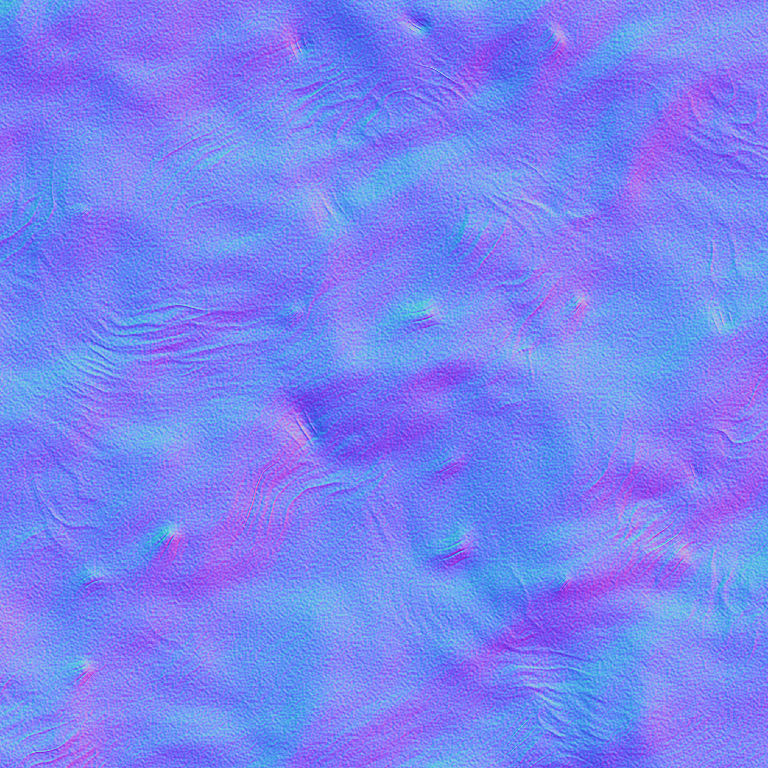
Reproduce this texture map procedurally as a WebGL 1 fragment shader.

```glsl
precision highp float;
// Tangent-space normal map of creased, grainy hide with soft lumps and pinched folds.

uniform vec2 u_resolution;

#define LUMP_HEIGHT 0.042
#define CREASE_HEIGHT 0.0014
#define LINE_HEIGHT 0.0013
#define STRIA_HEIGHT 0.0008
#define GRAIN_HEIGHT 0.00105
#define GRAIN_FREQ 275.0
#define PINCH_HEIGHT 0.0135
#define PINCH_CELLS 6.0
#define PINCH_SHARE 0.55
#define FLOW_BEND 0.17
#define TILT vec2(-0.06, 0.04)
#define BLUE_LOSS 0.02

vec2 hash2(vec2 p) {
  vec3 a = fract(p.xyx * vec3(0.1031, 0.1030, 0.0973));
  a += dot(a, a.yzx + 33.33);
  return fract((a.xx + a.yz) * a.zy);
}

float cornerSlope(vec2 cell, vec2 f, vec2 corner) {
  return dot(hash2(cell + corner) * 2.0 - 1.0, f - corner);
}

// Gradient noise, about -0.6 to 0.6
float noise(vec2 p) {
  vec2 i = floor(p), f = p - i;
  vec2 u = f * f * f * (f * (f * 6.0 - 15.0) + 10.0);
  float low = mix(cornerSlope(i, f, vec2(0, 0)), cornerSlope(i, f, vec2(1, 0)), u.x);
  float high = mix(cornerSlope(i, f, vec2(0, 1)), cornerSlope(i, f, vec2(1, 1)), u.x);
  return mix(low, high, u.y);
}

// Rotates p into a frame whose x axis points along the angle
vec2 alignTo(vec2 p, float angle) {
  float c = cos(angle), s = sin(angle);
  return vec2(c * p.x + s * p.y, c * p.y - s * p.x);
}

// Broad swellings, wider than tall and leaning up to the right
float lumps(vec2 p) {
  vec2 q = alignTo(p, 0.45) + 11.0;
  q += 0.08 * vec2(noise(p * 4.0 + 23.0), noise(p * 4.0 + 65.0));
  return noise(q * vec2(3.6, 5.2)) + 0.42 * noise(q * vec2(7.5, 9.5) + 5.0)
       + 0.15 * noise(q * vec2(15.0, 21.0) + 9.0);
}

// Short creases, sparse thin lines and fine striations running along q.x
float wrinkleSet(vec2 q, float lineMask, float striaMask) {
  float n = noise(q * vec2(9.0, 34.0));
  float line = exp(-n * n / 0.006) * lineMask;
  float crease = noise(q * vec2(24.0, 64.0) + 3.0);
  float stria = noise(q * vec2(14.0, 125.0) + 19.0);
  return LINE_HEIGHT * line + CREASE_HEIGHT * crease * (0.55 + lineMask)
       + STRIA_HEIGHT * stria * striaMask;
}

// Rising wrinkles nearly everywhere, falling ones in patches
float wrinkles(vec2 p) {
  vec2 bend = vec2(noise(p * 3.5 + 31.0), noise(p * 3.5 + 57.0));
  bend += 0.3 * vec2(noise(p * 9.0 + 71.0), noise(p * 9.0 + 83.0));
  bend += 0.09 * vec2(noise(p * 27.0 + 13.0), noise(p * 27.0 + 29.0));
  vec2 q = p + FLOW_BEND * bend;
  float lineMask = smoothstep(-0.05, 0.3, noise(p * 6.5 + 91.0));
  float striaMask = smoothstep(-0.2, 0.3, noise(p * 4.0 + 47.0));
  float falling = smoothstep(0.0, 0.2, noise(p * 3.0 + 101.0));
  float up = wrinkleSet(alignTo(q, 0.8) + 7.0, lineMask, striaMask);
  float down = wrinkleSet(alignTo(q, -0.6) + 37.0, lineMask, striaMask);
  return mix(up, down, falling);
}

// One fold: a ramp up to the origin, soft tail along -x, sharp creases across it
float pinch(vec2 d, float curve) {
  d.y += curve * d.x * d.x;
  float tail = max(-d.x, 0.0);
  float reach = d.x > 0.0 ? 0.02 : 0.052;
  float along = exp(-d.x * d.x / (reach * reach));
  float y = d.y / (0.021 + 0.12 * tail);
  float crease = sin(4.5 * y + 0.8 + 18.0 * d.x);
  float ripple = 0.16 * exp(-crease * crease / 0.15) * along * along;
  return along * (0.9 + 0.25 * y - ripple) * exp(-y * y);
}

// Sparse folds: raised ones climb to the right, sunken ones fall to the right
float pinches(vec2 p) {
  p += 0.012 * vec2(noise(p * 22.0 + 5.0), noise(p * 22.0 + 15.0));
  vec2 g = p * PINCH_CELLS, cell = floor(g);
  float sum = 0.0;
  for (int j = -1; j <= 1; j++) {
    for (int i = -1; i <= 1; i++) {
      vec2 c = cell + vec2(i, j);
      vec2 spot = hash2(c + 17.0), kind = hash2(c + 129.0), form = hash2(c + 211.0);
      float sunken = step(kind.y, 0.28);
      float angle = mix(0.75, -0.9, sunken) + 0.7 * (form.x - 0.5);
      vec2 d = (g - c - 0.2 - 0.6 * spot) / PINCH_CELLS;
      float size = 0.4 + 0.6 * form.y;
      float strength = step(kind.x, PINCH_SHARE) * size * (0.45 + 0.7 * spot.y);
      float fold = pinch(alignTo(d, angle) / size, 8.0 * (spot.x - 0.5));
      sum += strength * fold * (1.0 - 2.0 * sunken);
    }
  }
  return sum;
}

float grain(vec2 p) {
  vec2 q = p * GRAIN_FREQ;
  return noise(q + 3.0) + 0.5 * noise(alignTo(q, 0.5) * 0.57 + 40.0);
}

float height(vec2 p) {
  return LUMP_HEIGHT * lumps(p) + wrinkles(p)
       + PINCH_HEIGHT * pinches(p) + GRAIN_HEIGHT * grain(p);
}

void main() {
  float side = min(u_resolution.x, u_resolution.y);
  vec2 p = gl_FragCoord.xy / side;
  float e = max(0.0008, 0.4 / side);

  // Slope by forward differences, then packed as a unit normal
  float h = height(p);
  vec2 slope = vec2(height(p + vec2(e, 0.0)) - h, height(p + vec2(0.0, e)) - h) / e;
  vec3 normal = normalize(vec3(TILT - slope, 1.0));
  gl_FragColor = vec4(0.5 + 0.5 * normal - vec3(0.0, 0.0, BLUE_LOSS), 1.0);
}
```
